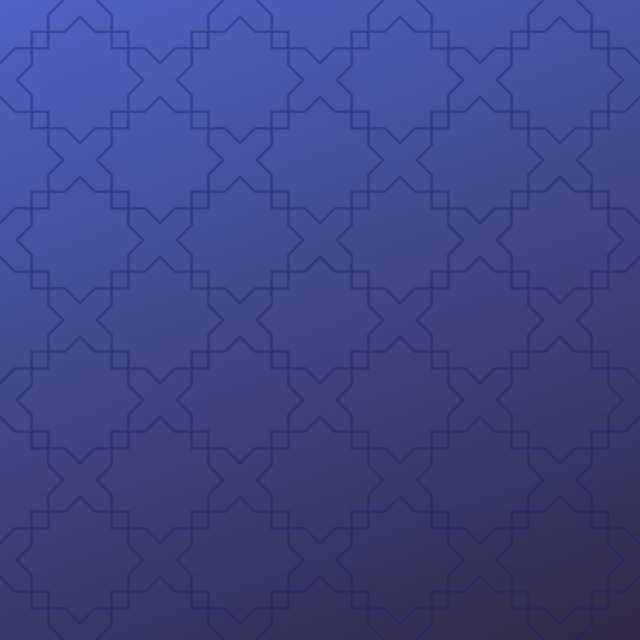
Write a Shadertoy shader that draws this pattern.

```glsl
// Eight-pointed star lattice: outlines of a square joined with a diamond, set on
// two grids offset by half a cell so that neighbouring corners interlace.
// Thin translucent ink lies over a slanted blue-to-plum gradient.

const float REPEATS = 4.0;            // cells across and down
const float SQUARE_HALF = 0.302;      // half side of the square, in cells
const float DIAMOND_REACH = 0.396;    // centre to diamond tip, in cells
const float LINE_WIDTH = 0.0156;      // in cells
const float INK_OPACITY = 0.4;
const float GRADIENT_TILT = 0.349066; // 20 degrees off the vertical

const vec3 SKY_BLUE = vec3(0.31, 0.387, 0.77);
const vec3 DARK_PLUM = vec3(0.19, 0.158, 0.28);
const vec3 INK = vec3(0.10, 0.12, 0.40);

// Signed distance to the union of square and diamond, with mitred corners.
float starDistance(vec2 p, float squareHalf, float diamondReach) {
    vec2 a = abs(p);
    float square = max(a.x, a.y) - squareHalf;
    float diamond = (a.x + a.y - diamondReach) * inversesqrt(2.0);
    return min(square, diamond);
}

// Distance to the nearest star outline on a unit grid shifted by offset.
float outlineDistance(vec2 p, vec2 offset) {
    vec2 local = fract(p + offset) - 0.5;
    return abs(starDistance(local, SQUARE_HALF, DIAMOND_REACH));
}

// Smooth coverage of a line of the given width.
float lineMask(float dist, float width, float pixel) {
    return 1.0 - smoothstep(-0.75 * pixel, 0.75 * pixel, dist - 0.5 * width);
}

// Slanted gradient running corner to corner, from upper left to lower right.
vec3 slantedGradient(vec2 uv, float tilt, vec3 startColor, vec3 endColor) {
    vec2 direction = vec2(sin(tilt), -cos(tilt));
    float span = abs(direction.x) + abs(direction.y);
    float t = 0.5 + dot(uv - 0.5, direction) / span;
    return mix(startColor, endColor, clamp(t, 0.0, 1.0));
}

void mainImage(out vec4 fragColor, in vec2 fragCoord) {
    vec2 uv = fragCoord / iResolution.xy;
    vec2 cell = REPEATS * fragCoord / iResolution.y;
    float pixel = REPEATS / iResolution.y;

    // Two interlaced star grids
    float dist = min(outlineDistance(cell, vec2(0.0)),
                     outlineDistance(cell, vec2(0.5)));

    // Ink over the background
    vec3 color = slantedGradient(uv, GRADIENT_TILT, SKY_BLUE, DARK_PLUM);
    color = mix(color, INK, INK_OPACITY * lineMask(dist, LINE_WIDTH, pixel));
    fragColor = vec4(color, 1.0);
}
```
